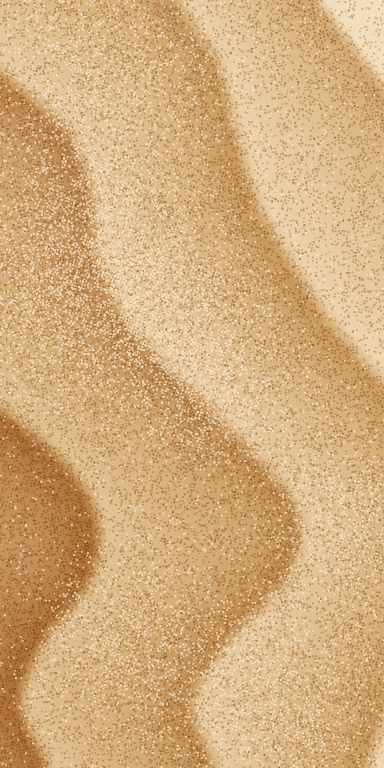
This texture is drawn by a Shadertoy shader. Its source:

```glsl
const vec3 SAND_LIGHT = vec3(0.95, 0.87, 0.74);
const vec3 SAND_MID = vec3(0.84, 0.685, 0.475);
const vec3 SAND_RUST = vec3(0.65, 0.385, 0.17);
const vec3 SAND_OCHRE = vec3(0.69, 0.47, 0.20);
const vec3 GRAIN_LIGHT = vec3(0.98, 0.92, 0.82);
const vec3 GRAIN_DARK = vec3(0.80, 0.69, 0.54);
const float SHADOW = 0.40;         // darkening before a crest
const float SHADOW_WIDTH = 0.15;
const float GLOW = 0.20;           // brightening after a crest
const float GLOW_WIDTH = 0.14;
const float CREST_SOFTNESS = 0.032;
const float GRAIN_SCALE = 125.0;   // grain cells per canvas width
const int KNOTS = 13;
const float KNOT_RATE = 6.0;       // spline knots per canvas width

// Crest positions across the canvas, top to bottom, one row per crest
const float CREST_X[39] = float[39](
    -1.0, -0.9, -0.78, -0.65, -0.5, -0.32, -0.09, 0.13, 0.25, 0.24, 0.12, 0.055, 0.12,
    -0.18, -0.02, 0.17, 0.235, 0.255, 0.33, 0.48, 0.645, 0.775, 0.75, 0.60, 0.505, 0.56,
    0.47, 0.57, 0.615, 0.66, 0.75, 0.86, 1.0, 1.10, 1.17, 1.17, 1.10, 1.02, 0.96);
const float BAND_TONE[5] = float[5](0.58, 0.44, 0.35, 0.25, 0.04);

// Drifts of pale grains: centre, radius, density
const vec4 DRIFTS[8] = vec4[8](
    vec4(0.22, 1.40, 0.20, 0.55), vec4(0.42, 1.18, 0.21, 0.75),
    vec4(0.57, 0.96, 0.15, 0.45), vec4(0.92, 0.64, 0.17, 0.45),
    vec4(0.36, 0.32, 0.20, 0.45), vec4(0.72, 0.18, 0.22, 0.40),
    vec4(0.28, 1.83, 0.27, 0.35), vec4(0.08, 1.16, 0.16, 0.45));

vec3 hash(vec2 cell, float seed) {
    uvec3 v = uvec3(ivec3(vec3(cell, seed))) * 1664525u + 1013904223u;
    for (int i = 0; i < 2; i++) {
        v.x += v.y * v.z;
        v.y += v.z * v.x;
        v.z += v.x * v.y;
        v ^= v >> 16u;
    }
    return vec3(v & 65535u) / 65535.0;
}

float cornerSlope(vec2 cell, vec2 offset) {
    return dot(hash(cell, 7.0).xy * 2.0 - 1.0, offset);
}

float gradientNoise(vec2 p) {
    vec2 c = floor(p), f = fract(p);
    vec2 u = f * f * f * (f * (f * 6.0 - 15.0) + 10.0);
    vec2 e = vec2(1.0, 0.0);
    return mix(mix(cornerSlope(c, f), cornerSlope(c + e, f - e), u.x),
               mix(cornerSlope(c + e.yx, f - e.yx), cornerSlope(c + 1.0, f - 1.0), u.x), u.y);
}

float crestKnot(int crest, int k) {
    return CREST_X[crest * KNOTS + clamp(k, 0, KNOTS - 1)];
}

// Signed distance to a crest, positive on its right
float crestDistance(int crest, vec2 p) {
    float depth = 2.0 - p.y;
    if (crest == 3) return (p.x - 0.83 - 0.78 * depth) * inversesqrt(1.61);
    float s = clamp(depth * KNOT_RATE, 0.0, float(KNOTS) - 1.001);
    int k = int(s);
    float t = s - float(k);
    float a = crestKnot(crest, k - 1), b = crestKnot(crest, k);
    float c = crestKnot(crest, k + 1), d = crestKnot(crest, k + 2);
    float m = 0.5 * (c - a);
    float q = a - 2.5 * b + 2.0 * c - 0.5 * d;
    float r = 0.5 * (d - a) + 1.5 * (b - c);
    float x = b + t * (m + t * (q + t * r));
    float slope = (m + t * (2.0 * q + 3.0 * t * r)) * KNOT_RATE;
    return (p.x - x) * inversesqrt(1.0 + slope * slope);
}

// Coverage of one layer of scattered round grains
float grains(vec2 p, float density, float angle, float seed) {
    vec2 axis = vec2(cos(angle), sin(angle));
    vec2 q = mat2(axis.x, axis.y, -axis.y, axis.x) * p * GRAIN_SCALE;
    vec3 h = hash(floor(q), seed);
    float pixel = GRAIN_SCALE / iResolution.x;
    float radius = mix(0.28, 0.42, fract(h.z * 37.0));
    float d = length(fract(q) - 0.5 - (h.xy - 0.5) * 0.35) - radius;
    return step(h.z, density) * smoothstep(0.5, -0.5, d / pixel);
}

void mainImage(out vec4 fragColor, in vec2 fragCoord) {
    vec2 p = fragCoord / iResolution.xy * vec2(1.0, 2.0);
    float mottle = gradientNoise(p * 7.0) + 0.5 * gradientNoise(p * 17.0 + 5.0);

    // Dune bands, shaded from crest to crest
    float shade = 0.0, leftDist = 9.0;
    for (int i = 0; i < 5; i++) {
        float rightDist = i < 4 ? -crestDistance(i, p) : 9.0;
        float band = BAND_TONE[i] + SHADOW * exp(-max(rightDist, 0.0) / SHADOW_WIDTH)
                   - GLOW * exp(-max(leftDist, 0.0) / GLOW_WIDTH);
        shade = mix(shade, band, smoothstep(-CREST_SOFTNESS, CREST_SOFTNESS, leftDist));
        leftDist = -rightDist;
    }
    shade = clamp(shade + 0.05 * mottle, 0.0, 1.0);
    vec3 sandDark = mix(SAND_RUST, SAND_OCHRE, p.x);
    vec3 color = mix(SAND_LIGHT, SAND_MID, min(shade * 2.0, 1.0));
    color = mix(color, sandDark, max(shade * 2.0 - 1.0, 0.0));

    // Pale grains gather in drifts
    float drift = 0.04;
    for (int i = 0; i < 8; i++) {
        vec2 offset = (p - DRIFTS[i].xy) / DRIFTS[i].z;
        drift += DRIFTS[i].w * exp(-dot(offset, offset));
    }
    drift = clamp(drift * (1.0 + 0.5 * mottle), 0.0, 0.8);

    // Dark grains lie everywhere, thickest in shadow
    float speckle = 0.16 + 0.30 * shade + 0.08 * mottle;
    for (int i = 0; i < 2; i++) {
        float n = float(i);
        float dark = grains(p, speckle, 0.4 + n, 11.0 + n);
        color *= mix(vec3(1.0), GRAIN_DARK, 0.65 * dark);
    }
    for (int i = 0; i < 2; i++) {
        float n = float(i);
        float light = grains(p, drift * 0.6, 0.9 + n, 23.0 + n);
        color = mix(color, GRAIN_LIGHT, 0.65 * light);
    }
    fragColor = vec4(color, 1.0);
}
```
